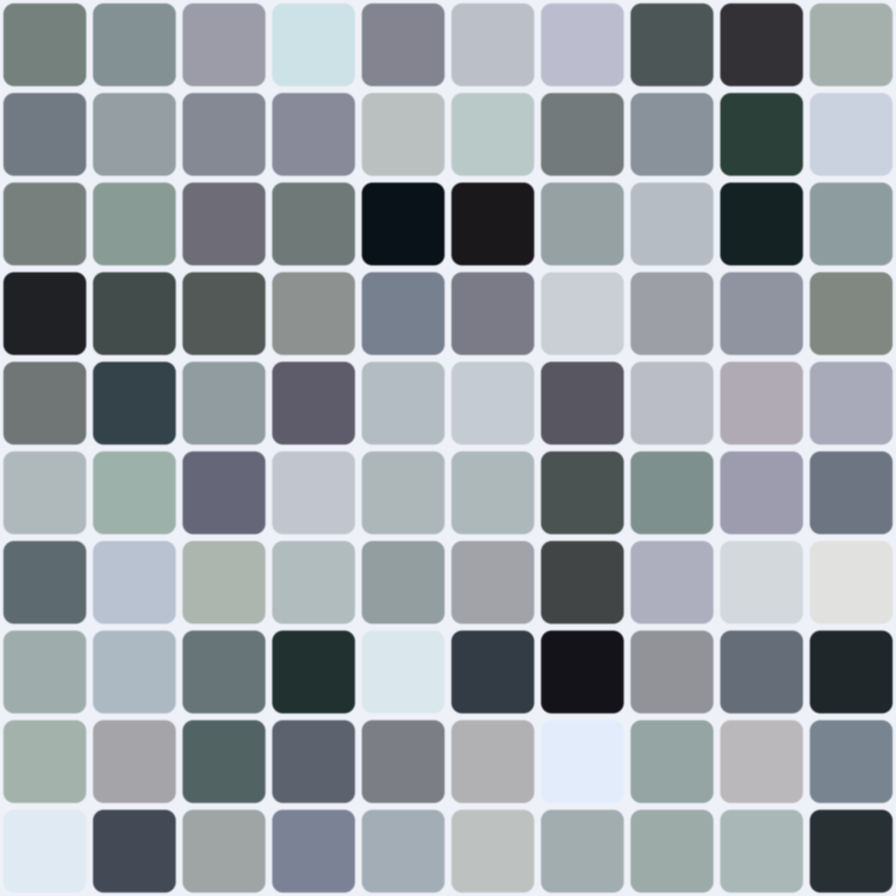
This pattern is drawn by a WebGL 1 fragment shader. Its source:

```glsl
precision highp float;

// A ten by ten wall of rounded square tiles in cool greys on pale grout.
// A shuffle of the grid gives every tile its own rank, a tone curve turns
// the rank into brightness, and hashes add a slight tint to each tile.

uniform vec2 u_resolution;

const float TILES = 10.0;
const float HALF_SIZE = 0.462;
const float CORNER_RADIUS = 0.12;
const float TINT_SPREAD = 0.06;
const float EDGE_SOFTNESS = 0.018;
const vec3 GROUT = vec3(0.937, 0.945, 0.972);
const vec3 COOL_BIAS = vec3(-0.026, 0.004, 0.024);

float hash(vec2 p) {
  vec3 q = fract(vec3(p.xyx) * vec3(0.1031, 0.1030, 0.0973));
  q += dot(q, q.yzx + 33.33);
  return fract((q.x + q.y) * q.z);
}

// Signed distance to a square with rounded corners
float roundedSquare(vec2 p, float halfSize, float radius) {
  vec2 d = abs(p) - halfSize + radius;
  return length(max(d, 0.0)) + min(max(d.x, d.y), 0.0) - radius;
}

// Moves an index around a ring by a random whole step
float rotateIndex(float index, float key, float seed) {
  float turn = floor(TILES * hash(vec2(key + 3.7, seed)));
  return floor(mod(index + turn + 0.5, TILES));
}

// One-to-one shuffle of the grid; each cell gets a distinct rank in 0..1
float shuffledRank(vec2 cell) {
  vec2 c = floor(mod(cell + 0.5, TILES));
  for (int i = 0; i < 4; i++) {
    float seed = 17.3 + 11.9 * float(i);
    c.x = rotateIndex(c.x, c.y, seed);
    c.y = rotateIndex(c.y, c.x, seed + 5.1);
  }
  return (c.x * TILES + c.y + 0.5) / (TILES * TILES);
}

float ramp(float from, float to, float x) {
  return clamp((x - from) / (to - from), 0.0, 1.0);
}

// Few near-black tiles, many mid greys, a handful of pale ones
float toneCurve(float rank) {
  float tone = 0.06;
  tone += 0.08 * ramp(0.00, 0.05, rank);
  tone += 0.12 * ramp(0.05, 0.12, rank);
  tone += 0.17 * ramp(0.12, 0.24, rank);
  tone += 0.18 * ramp(0.24, 0.53, rank);
  tone += 0.16 * ramp(0.53, 0.90, rank);
  tone += 0.17 * ramp(0.90, 1.00, rank);
  return tone;
}

vec3 tileColor(vec2 cell) {
  vec3 noise = vec3(hash(cell + 21.3), hash(cell + 47.9), hash(cell + 83.1));
  // Keep only the hue shift, so that tone alone sets the brightness
  vec3 tint = noise - dot(noise, vec3(1.0 / 3.0));
  float tone = toneCurve(shuffledRank(cell));
  return clamp(tone + COOL_BIAS + TINT_SPREAD * tint, 0.0, 1.0);
}

void main() {
  float side = min(u_resolution.x, u_resolution.y);
  vec2 grid = gl_FragCoord.xy / side * TILES;
  vec2 cell = floor(grid);
  vec2 local = fract(grid) - 0.5;

  // Slightly soft rim, never narrower than the pixel size in cell units
  float soft = max(EDGE_SOFTNESS, 0.7 * TILES / side);
  float edge = roundedSquare(local, HALF_SIZE, CORNER_RADIUS);
  float cover = 1.0 - smoothstep(-soft, soft, edge);

  gl_FragColor = vec4(mix(GROUT, tileColor(cell), cover), 1.0);
}
```
